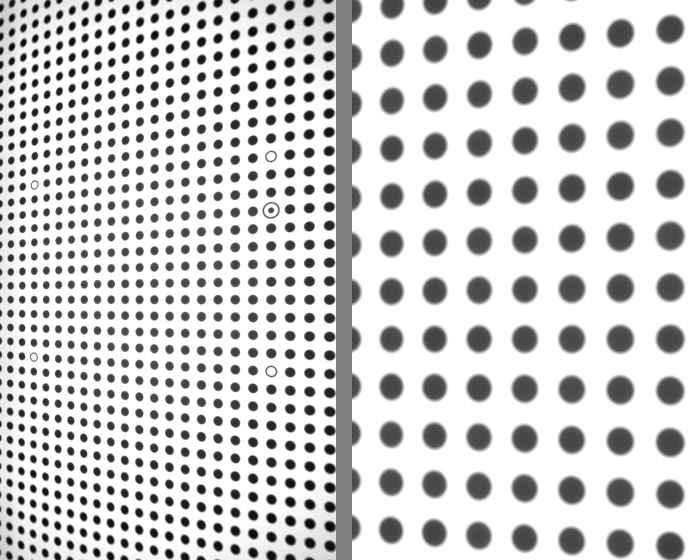
Left, the full canvas; right, a detail of the centre.
This pattern is drawn by a WebGL 1 fragment shader. Its source:

```glsl
precision highp float;
// A flat grid of dark dots seen obliquely, nearer on the right, with four open
// rings and one bull's-eye. Each pixel is mapped back through the perspective
// and lens bend to grid coordinates, where every mark is a plain circle.
uniform vec2 u_resolution;

const float ASPECT = 0.599;
const float HORIZON = 0.4648; // height of the row that stays level

float hash(vec2 p) {
  return fract(sin(dot(p, vec2(127.1, 311.7))) * 43758.5453);
}

// Horizontal place of a column, and its derivative
float columnX(float c) {
  return -0.00151 + c * (0.02025 + c * (0.000159 + c * 0.00000625));
}
float columnStep(float c) {
  return 0.02025 + c * (0.000318 + c * 0.00001875);
}

// Vertical distance between rows at a column
float rowStep(float c) {
  return 0.02441 + 0.000395 * c;
}

// Canvas point to (column, row), by inverting the projection
vec2 gridCoords(vec2 p) {
  float rise = p.y - HORIZON;
  float x = 0.39 + (p.x - 0.39) / (1.0 - 0.0134 * rise);
  float col = x / 0.026;
  for (int i = 0; i < 4; i++) {
    col -= (columnX(col) - x) / columnStep(col);
  }
  float flatRise = rise;
  for (int i = 0; i < 3; i++) {
    flatRise = rise / (1.0 + flatRise * (0.0885 * flatRise - 0.0154));
  }
  return vec2(col, flatRise / rowStep(col));
}

float disc(float r, float radius, float blur) {
  return 1.0 - smoothstep(-blur, blur, r - radius);
}

float ring(float r, float radius, float halfWidth, float blur) {
  return disc(abs(r - radius), halfWidth, blur);
}

// 1 when two whole-number cells coincide
float sameCell(vec2 a, vec2 b) {
  vec2 d = abs(a - b);
  return 1.0 - step(0.5, max(d.x, d.y));
}

void main() {
  vec2 p = gl_FragCoord.xy / u_resolution * vec2(ASPECT, 1.0);
  vec2 grid = gridCoords(p);
  vec2 cell = floor(grid + 0.5);
  float r = length(grid - cell);

  // Lens falloff: darker and softer away from the middle
  float away = length((p - vec2(0.28, 0.49)) * vec2(1.1, 1.0));
  float softness = 0.0017 + 0.0016 * smoothstep(0.25, 0.6, away);
  float blur = max(softness, 0.75 / u_resolution.y) / rowStep(grid.x);

  // Dots, slightly uneven in size and tone
  float radius = 0.272 + 0.008 * (hash(cell) - 0.5);
  float dotInk = disc(r, radius, blur);
  float tone = mix(0.28, 0.05, smoothstep(0.12, 0.54, away));
  tone += 0.025 * (hash(cell + 17.0) - 0.5);
  tone += 0.04 * smoothstep(0.1, 0.25, r);

  // Special marks replace the dot in their cell
  float openCell = sameCell(abs(cell - vec2(11.0, 2.0)), vec2(8.0, 6.0));
  float targetCell = sameCell(cell, vec2(19.0, 5.0));
  float openInk = ring(r, 0.28, 0.034, blur);
  float targetInk = max(ring(r, 0.42, 0.038, blur), disc(r, 0.16, blur));
  float ink = mix(mix(dotInk, openInk, openCell), targetInk, targetCell);
  tone = mix(tone, 0.28, max(openCell, targetCell));

  // Lit sheet, shaded towards the corners and the left edge
  float paper = 1.0 - 0.18 * smoothstep(0.43, 0.65, away);
  paper -= 0.08 * (1.0 - smoothstep(0.0, 0.05, p.x));

  gl_FragColor = vec4(vec3(mix(paper, tone, ink)), 1.0);
}
```
